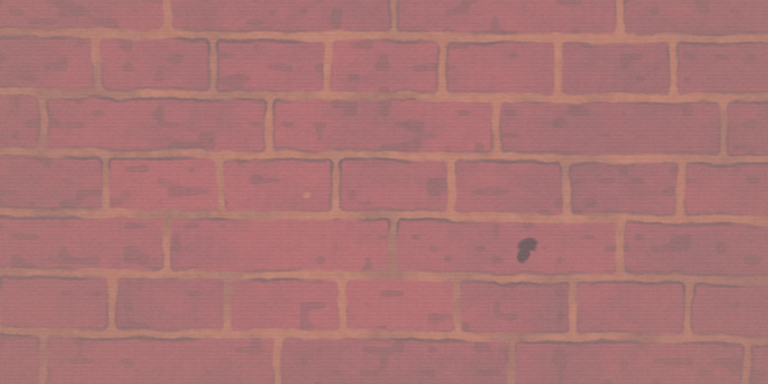
Write a WebGL 2 fragment shader that draws this texture.

```glsl
#version 300 es
precision highp float;
// Weathered brick wall in English bond: courses of long stretchers alternate
// with courses of short headers. Each brick is a rounded box distance in a
// repeated cell, bent and stained by value noise under a pale haze.
uniform vec2 u_resolution;
out vec4 fragColor;

const float COURSE = 0.1555;      // height of one course, canvas height = 1
const float HEADER = 0.300;
const float STRETCHER = 0.590;
const vec2 JOINT = vec2(0.0105, 0.0115); // half widths of the mortar

const vec3 ROSE = vec3(0.705, 0.448, 0.458);
const vec3 PLUM = vec3(0.605, 0.437, 0.447);
const vec3 MORTAR = vec3(0.735, 0.515, 0.455);
const vec3 SHADOW = vec3(0.510, 0.415, 0.420);
const vec3 GRIME = vec3(0.610, 0.460, 0.440);
const vec3 HOLLOW = vec3(0.420, 0.360, 0.370);

float hash(vec2 p) {
  return fract(sin(dot(p, vec2(127.1, 311.7))) * 43758.5453);
}

float noise(vec2 p) {
  vec2 i = floor(p), f = fract(p);
  f = f * f * (3.0 - 2.0 * f);
  float lower = mix(hash(i), hash(i + vec2(1, 0)), f.x);
  float upper = mix(hash(i + vec2(0, 1)), hash(i + vec2(1, 1)), f.x);
  return mix(lower, upper, f.y);
}

float fbm(vec2 p) {
  float sum = 0.0, gain = 0.5;
  for (int i = 0; i < 4; i++) {
    sum += gain * noise(p);
    p = p * 2.03 + 17.3;
    gain *= 0.5;
  }
  return sum / 0.9375;
}

float roundedBox(vec2 p, vec2 halfSize, float radius) {
  vec2 q = abs(p) - halfSize + radius;
  return length(max(q, 0.0)) + min(max(q.x, q.y), 0.0) - radius;
}

// Brick width and first joint of a course
vec2 courseBond(float row) {
  if (mod(row, 2.0) > 0.5) return vec2(HEADER, 0.243 + 0.010 * row);
  float start = mod(row, 4.0) < 1.0 ? 0.435 : 0.112;
  return vec2(STRETCHER + 0.021 * step(5.5, row), start);
}

// Soft round mark, 1 inside and 0 outside
float spot(vec2 p, vec2 center, vec2 size, float blur) {
  return 1.0 - smoothstep(1.0 - blur, 1.0 + blur, length((p - center) / size));
}

void main() {
  // x runs right from 0 to 2, y runs down from 0 to 1
  vec2 p = gl_FragCoord.xy / u_resolution.y;
  p.y = 1.0 - p.y;
  float pixel = 1.0 / u_resolution.y;

  // Sagging courses and uneven edges
  vec2 bent = p;
  bent.y -= 0.008 * p.x + 0.010 * (noise(p * vec2(3.0, 1.5)) - 0.5);
  bent += 0.010 * (vec2(noise(p * 16.0), noise(p * 16.0 + 40.0)) - 0.5);

  // Cell of the brick and distance to its edge
  float v = (bent.y - 0.088) / COURSE + 1.0;
  float row = floor(v);
  vec2 bond = courseBond(row);
  float u = (bent.x - bond.y) / bond.x;
  vec2 id = vec2(floor(u), row);
  vec2 size = vec2(bond.x, COURSE);
  vec2 local = (fract(vec2(u, v)) - 0.5) * size;
  float d = roundedBox(local, 0.5 * size - JOINT, 0.012);
  d += 0.008 * (fbm(p * 42.0) - 0.5);

  // Brick faces: tone per brick, broad stains and mottling
  float stain = fbm(p * vec2(4.0, 6.0) + 9.0);
  float mottle = fbm(p * vec2(22.0, 34.0));
  float tone = 0.55 * hash(id + 3.7) + 0.9 * (stain - 0.5) + 0.6 * (mottle - 0.5);
  vec3 brick = mix(ROSE, PLUM, clamp(tone + 0.06, 0.0, 1.0));
  float pits = smoothstep(0.73, 0.86, noise(p * vec2(24.0, 34.0) + 5.0));
  brick = mix(brick, SHADOW, 0.35 * pits);

  // Mortar, partly washed out by dirt
  float wash = smoothstep(0.40, 0.75, fbm(p * 9.0 + 31.0));
  vec3 mortar = mix(MORTAR, GRIME, 0.6 * wash);
  mortar += 0.05 * (fbm(p * 50.0) - 0.5);
  float blur = max(0.0045, pixel);
  vec3 color = mix(brick, mortar, smoothstep(-blur, blur, d));

  // Broken shadow lines, strongest under the bed joints
  float under = smoothstep(0.02, 0.06, -local.y);
  float crack = smoothstep(0.36, 0.66, fbm(p * vec2(7.0, 10.0) + 60.0));
  float rim = 1.0 - smoothstep(0.0, 0.0055 + pixel, abs(d + 0.001));
  color = mix(color, SHADOW, rim * crack * mix(0.45, 0.85, under));

  // Chipped hole with its tail, and a pale fleck
  vec2 rough = p + 0.012 * (vec2(noise(p * 50.0), noise(p * 50.0 + 8.0)) - 0.5);
  float hole = max(spot(rough, vec2(1.376, 0.637), vec2(0.026, 0.019), 0.25),
                   spot(rough, vec2(1.363, 0.666), vec2(0.013, 0.022), 0.3));
  color = mix(color, HOLLOW, 0.85 * hole);
  color = mix(color, MORTAR, spot(rough, vec2(0.797, 0.508), vec2(0.010), 0.4));

  // Grime toward the lower corners, fine horizontal weave and grain
  vec2 fromCenter = (p - vec2(1.05, 0.42)) / vec2(1.15, 0.75);
  float edge = smoothstep(0.45, 1.25, length(fromCenter));
  color = mix(color, GRIME, 0.45 * edge);
  color += 0.006 * sin(p.y * 603.0) + 0.022 * (noise(p * vec2(150.0, 230.0)) - 0.5);
  fragColor = vec4(color, 1.0);
}
```
